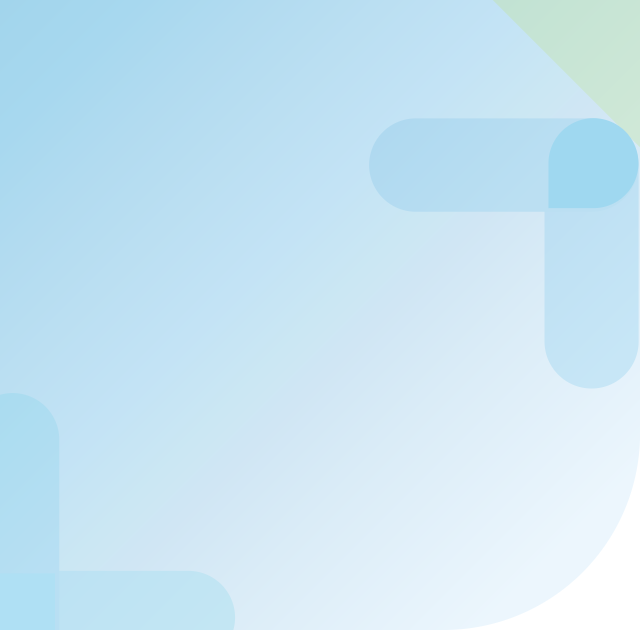
Reproduce this background procedurally as a WebGL 1 fragment shader.

```glsl
precision highp float;

uniform vec2 u_resolution;

// Signed distance to a capsule running from a to b
float capsule(vec2 p, vec2 a, vec2 b, float radius) {
  vec2 ab = b - a;
  float h = clamp(dot(p - a, ab) / dot(ab, ab), 0.0, 1.0);
  return length(p - a - ab * h) - radius;
}

// Signed distance to a disc whose lower left quarter is squared off
float leaf(vec2 p, vec2 center, float radius) {
  vec2 q = p - center;
  vec2 a = abs(q);
  bool squared = q.x < 0.0 && q.y < 0.0;
  return (squared ? max(a.x, a.y) : length(q)) - radius;
}

// Signed distance to the rounded lower right corner of the panel
float cornerCut(vec2 p, vec2 center, float radius) {
  vec2 q = max(vec2(p.x - center.x, center.y - p.y), 0.0);
  return length(q) - radius;
}

float coverage(float d, float pixel) {
  return clamp(0.5 - d / pixel, 0.0, 1.0);
}

vec3 paint(vec3 base, vec3 color, float d, float pixel) {
  return mix(base, color, coverage(d, pixel));
}

vec3 blend(vec3 base, vec3 next, float from, float to, float t) {
  return mix(base, next, clamp((t - from) / (to - from), 0.0, 1.0));
}

// Diagonal sky gradient, t grows from upper left to lower right
vec3 skyGradient(float t) {
  vec3 c = vec3(0.635, 0.835, 0.925);
  c = blend(c, vec3(0.655, 0.847, 0.937), 0.0, 0.22, t);
  c = blend(c, vec3(0.698, 0.859, 0.941), 0.22, 0.42, t);
  c = blend(c, vec3(0.733, 0.875, 0.949), 0.42, 0.62, t);
  c = blend(c, vec3(0.765, 0.890, 0.961), 0.62, 0.83, t);
  c = blend(c, vec3(0.796, 0.906, 0.953), 0.83, 1.01, t);
  c = blend(c, vec3(0.816, 0.902, 0.957), 1.01, 1.11, t);
  c = blend(c, vec3(0.855, 0.925, 0.969), 1.11, 1.32, t);
  return blend(c, vec3(0.925, 0.965, 0.992), 1.32, 1.76, t);
}

void main() {
  vec2 p = gl_FragCoord.xy / u_resolution.y;
  float pixel = 1.0 / u_resolution.y;
  float diagonal = p.x + 1.0 - p.y;
  vec3 color = skyGradient(diagonal);

  // Green corner triangle
  vec3 green = blend(vec3(0.757, 0.886, 0.827), vec3(0.812, 0.910, 0.843), 0.78, 1.22, diagonal);
  color = paint(color, green, (1.782 - p.x - p.y) * 0.7071, pixel);

  // Upper right bars and their bright overlap
  vec3 downBar = blend(vec3(0.733, 0.871, 0.949), vec3(0.780, 0.902, 0.965), 1.15, 1.55, diagonal);
  color = paint(color, downBar, capsule(p, vec2(0.939, 0.737), vec2(0.939, 0.458), 0.0747), pixel);
  vec3 sideBar = blend(vec3(0.686, 0.851, 0.941), vec3(0.733, 0.875, 0.949), 0.82, 1.15, diagonal);
  color = paint(color, sideBar, capsule(p, vec2(0.660, 0.738), vec2(0.939, 0.738), 0.0741), pixel);
  vec3 leafBlue = vec3(0.624, 0.847, 0.941);
  color = paint(color, leafBlue, leaf(p, vec2(0.942, 0.741), 0.0714), pixel);

  // Lower left bars and their overlap
  vec3 floorBar = blend(vec3(0.737, 0.886, 0.953), vec3(0.765, 0.902, 0.953), 1.0, 1.35, diagonal);
  color = paint(color, floorBar, capsule(p, vec2(0.0, 0.0198), vec2(0.299, 0.0198), 0.0741), pixel);
  vec3 riseBar = blend(vec3(0.667, 0.863, 0.941), vec3(0.722, 0.875, 0.953), 0.64, 1.0, diagonal);
  color = paint(color, riseBar, capsule(p, vec2(0.020, 0.302), vec2(0.020, -0.2), 0.0741), pixel);
  vec3 crossBlue = vec3(0.686, 0.878, 0.957);
  color = paint(color, crossBlue, max(p.x - 0.0873, p.y - 0.0899), pixel);

  // White beyond the rounded panel corner
  color = paint(vec3(1.0), color, cornerCut(p, vec2(0.704, 0.312), 0.312), pixel);

  gl_FragColor = vec4(color, 1.0);
}
```
